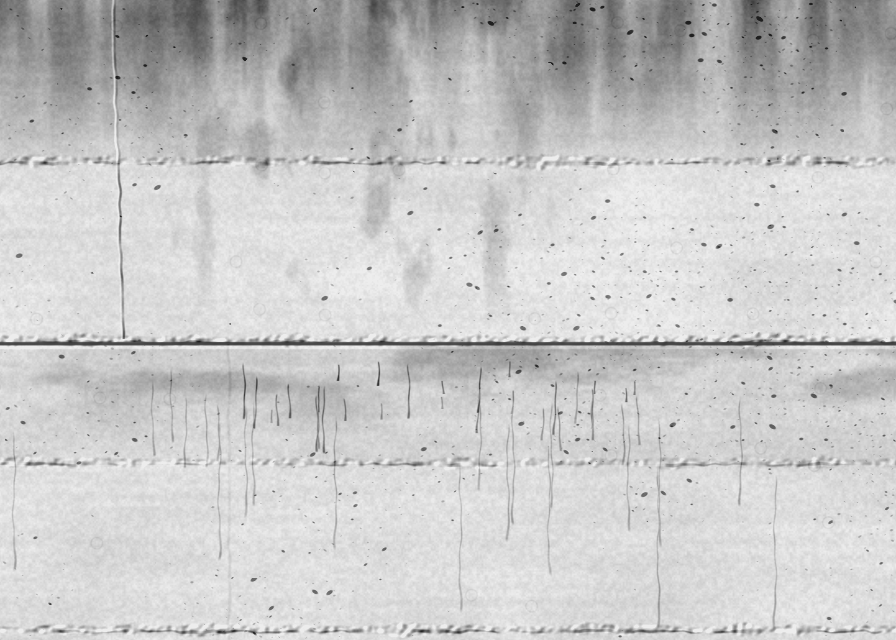
A Shadertoy shader for this texture:

```glsl
// Weathered board-marked concrete wall: four horizontal casting seams, one deep
// joint, a leaning vertical crack, soot from above, pits and thin water runs.
// Value noise shapes stains and relief, cellular noise the pits, a loop the runs.

const vec4 SEAM_Y = vec4(0.745, 0.465, 0.274, 0.013);  // heights of the seams
const vec4 SEAM_ROUGH = vec4(0.8, 1.1, 0.75, 1.0);     // crumbling of each seam
const vec4 PANEL_TONE = vec4(0.845, 0.88, 0.825, 0.855); // panels, top to bottom
const float DEEP_JOINT_Y = 0.463;
const float DEEP_JOINT_HALF = 0.0026;
const vec2 CRACK_X = vec2(0.193, 0.179);               // at the joint, at the top
const float FAINT_JOINT_X = 0.358;
const float SOOT = 0.52;
const float PIT_DENSITY = 0.26;
const int RUN_COUNT = 52;

float hash(vec2 p) {
    vec3 q = fract(p.xyx * 0.1031);
    q += dot(q, q.yzx + 33.33);
    return fract((q.x + q.y) * q.z);
}

float noise(vec2 p) {
    vec2 i = floor(p), f = fract(p);
    f = f * f * (3.0 - 2.0 * f);
    return mix(mix(hash(i), hash(i + vec2(1, 0)), f.x),
               mix(hash(i + vec2(0, 1)), hash(i + vec2(1, 1)), f.x), f.y);
}

float fbm(vec2 p) {
    float sum = 0.0, amp = 0.533;
    for (int i = 0; i < 4; i++) {
        sum += amp * noise(p);
        p = p * 2.1 + 13.7;
        amp *= 0.5;
    }
    return sum;
}

// Soft-edged line of half width w at distance d
float line(float d, float w, float px) {
    return 1.0 - smoothstep(w - px, w + px, abs(d));
}

// One randomly sized, slightly flattened pit in some of the cells
float pits(vec2 p, float scale, float density, float px) {
    vec2 g = p * scale, id = floor(g);
    vec2 centre = 0.25 + 0.5 * vec2(hash(id), hash(id + 17.0));
    vec2 d = fract(g) - centre;
    d.y += d.x * (hash(id + 29.0) - 0.5);
    float r = mix(0.06, 0.19, pow(hash(id + 41.0), 2.5));
    float blur = 0.8 * scale * px;
    float disc = 1.0 - smoothstep(r - blur, r + blur, length(d * vec2(0.8, 1.2)));
    return step(hash(id + 71.0), density) * disc;
}

// Thin wandering water runs, mostly short and dark, the others long and faint
float waterRuns(vec2 p, float aspect, float px) {
    float total = 0.0;
    for (int i = 0; i < RUN_COUNT; i++) {
        float k = float(i);
        float a = hash(vec2(k, 3.0)), b = hash(vec2(k, 8.0)), c = hash(vec2(k, 15.0));
        bool isLong = i % 5 < 2;
        float x = aspect * (isLong ? a * 0.95 : mix(0.26, 0.72, a));
        float top = mix(0.36, 0.44, b) - (isLong ? 0.12 * c * c : 0.0);
        float len = isLong ? mix(0.08, 0.26, c) : mix(0.02, 0.11, c * c);
        float t = (top - p.y) / len;
        float wander = 0.0016 * sin(p.y * 45.0 + k) + 0.0008 * sin(p.y * 130.0 + k * 2.0);
        float width = 0.0009 + 0.0009 * smoothstep(0.6, 1.0, t);
        float span = smoothstep(0.0, 0.1, t) * (1.0 - smoothstep(0.96, 1.0, t));
        float strength = isLong ? 0.22 : mix(0.25, 0.55, b);
        strength *= 0.6 + 0.6 * noise(vec2(k, p.y * 60.0));
        total = max(total, strength * span * line(p.x - x - wander, width, px));
    }
    return total;
}

void mainImage(out vec4 fragColor, in vec2 fragCoord) {
    float px = 1.0 / iResolution.y, aspect = iResolution.x * px;
    vec2 p = fragCoord * px;
    float u = p.x / aspect;

    // Panel tones, cloudy mottling, board marks and grain
    float tone = p.y > SEAM_Y.x ? PANEL_TONE.x : p.y > SEAM_Y.y ? PANEL_TONE.y
               : p.y > SEAM_Y.z ? PANEL_TONE.z : PANEL_TONE.w;
    tone += 0.10 * (fbm(p * vec2(5.0, 7.0)) - 0.5);
    tone += 0.035 * (noise(p * vec2(4.0, 85.0)) - 0.5);
    tone += 0.06 * (noise(p * 170.0) - 0.5) + 0.05 * (noise(p * 390.0) - 0.5);

    // Soot running down from the top, blotches in the second panel
    float streak = fbm(vec2(p.x * 17.0, p.y * 2.6));
    float soot = smoothstep(0.70, 1.02, p.y);
    tone -= SOOT * soot * smoothstep(0.12, 0.85, streak) * (0.7 + 0.6 * fbm(p * 9.0));
    float upper = smoothstep(0.48, 0.60, p.y);
    float blotch = smoothstep(0.48, 0.75, fbm(p * vec2(22.0, 9.0) + 5.0));
    tone -= 0.15 * upper * blotch * smoothstep(0.12, 0.3, u) * (1.0 - smoothstep(0.5, 0.68, u));

    // Damp shade below the deep joint
    float damp = smoothstep(0.29, 0.45, p.y) * step(p.y, DEEP_JOINT_Y);
    tone -= 0.20 * damp * smoothstep(0.38, 0.75, fbm(p * vec2(6.0, 20.0) + 31.0));

    // Pits in loose clusters, and faint bubble rings
    float cluster = smoothstep(0.3, 0.75, fbm(p * 5.0 + 60.0)) * mix(0.6, 1.3, u);
    tone -= 0.45 * pits(p, 46.0, PIT_DENSITY * cluster, px);
    tone -= 0.22 * pits(p + 3.0, 95.0, PIT_DENSITY * cluster, px);
    vec2 ringId = floor(p * 9.0);
    float ringDist = length(fract(p * 9.0) - 0.3 - 0.4 * hash(ringId)) / 9.0 - 0.009;
    tone -= 0.06 * step(hash(ringId + 5.0), 0.25) * line(ringDist, 0.001, px);

    tone -= waterRuns(p, aspect, px);

    // Crumbling seams: embossed crumbs with a broken shadow line
    float relief = noise(p * 130.0) - noise(p * 130.0 + vec2(0.45, -0.6));
    for (int i = 0; i < 4; i++) {
        float chip = fbm(vec2(p.x * 24.0, float(i) * 9.0));
        float d = p.y - SEAM_Y[i] - 0.004 * (noise(vec2(p.x * 60.0, float(i))) - 0.5);
        float band = line(d - 0.003, 0.003 + 0.012 * chip * chip, 0.002 + px);
        tone += SEAM_ROUGH[i] * band * (0.55 * relief - 0.06);
        float broken = smoothstep(0.35, 0.7, noise(vec2(p.x * 38.0, float(i) + 40.0)));
        tone -= 0.32 * SEAM_ROUGH[i] * broken * line(d, 0.001 + 0.003 * chip * chip, px);
    }

    // Deep joint with a pale lip beneath it
    float jointD = p.y - DEEP_JOINT_Y;
    tone += 0.10 * line(jointD + 0.006, 0.0025, px);
    tone = mix(tone, 0.24, 0.92 * line(jointD, DEEP_JOINT_HALF, px));

    // Leaning crack: pale ridge in the top panel, dark and ragged below it
    float crackX = mix(CRACK_X.x, CRACK_X.y, (p.y - DEEP_JOINT_Y) / (1.0 - DEEP_JOINT_Y));
    float crackD = p.x - crackX - 0.004 * (noise(vec2(p.y * 50.0, 2.0)) - 0.5);
    float above = step(DEEP_JOINT_Y + 0.008, p.y), inTop = step(SEAM_Y.x, p.y);
    float ragged = 0.35 + 0.65 * noise(vec2(p.y * 65.0, 7.0));
    tone += above * mix(0.06, 0.2, inTop) * line(crackD + 0.003, 0.0016, px);
    tone -= above * mix(0.55, 0.22, inTop) * ragged * line(crackD, 0.0018, px);
    float faintD = p.x - FAINT_JOINT_X - 0.004 * (noise(vec2(p.y * 40.0, 4.0)) - 0.5);
    tone -= 0.09 * step(p.y, DEEP_JOINT_Y) * ragged * line(faintD, 0.002, 0.002);

    fragColor = vec4(vec3(clamp(tone, 0.12, 0.93)), 1.0);
}
```
